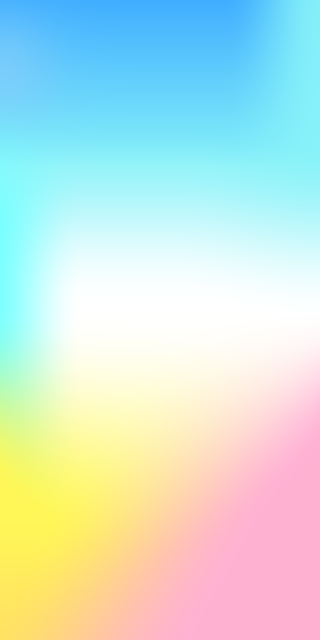
A Shadertoy shader for this background:

```glsl
#define SKY_BLUE vec3(0.25, 0.68, 1.00)
#define AQUA vec3(0.53, 0.95, 0.975)
#define HAZE vec3(0.54, 0.81, 0.98)
#define CYAN vec3(0.45, 1.00, 1.00)
#define YELLOW vec3(1.00, 0.97, 0.34)
#define AMBER vec3(1.00, 0.89, 0.38)
#define PINK vec3(1.00, 0.695, 0.825)
#define HORIZON 0.48
#define GROUND_DEPTH 0.88
#define GROUND_CURVE 0.60
#define DIAGONAL_SLOPE 1.10

// Blue falling to aqua, with side glows, then fading to white
vec3 skyColor(float x, float depth) {
    vec3 color = mix(SKY_BLUE, AQUA, clamp(depth / 0.26, 0.0, 1.0));

    vec2 hazeOffset = vec2(x, depth - 0.11) / vec2(0.17, 0.09);
    color = mix(color, HAZE, 0.6 * exp(-dot(hazeOffset, hazeOffset)));
    color = mix(color, AQUA, 0.95 * smoothstep(0.70, 1.0, x));

    float fadeShift = 0.025 * smoothstep(0.55, 1.0, x);
    float fade = smoothstep(0.20, HORIZON, depth - fadeShift);
    color = mix(color, vec3(1.0), fade);

    float edgeGlow = 1.0 - smoothstep(-0.05, 0.26, x);
    return mix(color, CYAN, edgeGlow * smoothstep(0.15, 0.36, depth));
}

// Yellow to pink across a slanted boundary
vec3 groundColor(float x, float depth) {
    vec3 warm = mix(YELLOW, AMBER, smoothstep(0.78, 1.0, depth));
    float slant = x + DIAGONAL_SLOPE * (depth - 0.78);
    return mix(warm, PINK, smoothstep(0.18, 0.86, slant));
}

void mainImage(out vec4 fragColor, in vec2 fragCoord) {
    vec2 uv = fragCoord / iResolution.xy;
    float depth = 1.0 - uv.y;

    // The ground fills in sooner toward both sides
    float offset = uv.x - 0.45;
    float groundEnd = GROUND_DEPTH - GROUND_CURVE * offset * offset;
    float coverage = smoothstep(HORIZON, groundEnd, depth);

    vec3 color = mix(skyColor(uv.x, depth), groundColor(uv.x, depth), coverage);
    fragColor = vec4(color, 1.0);
}
```
